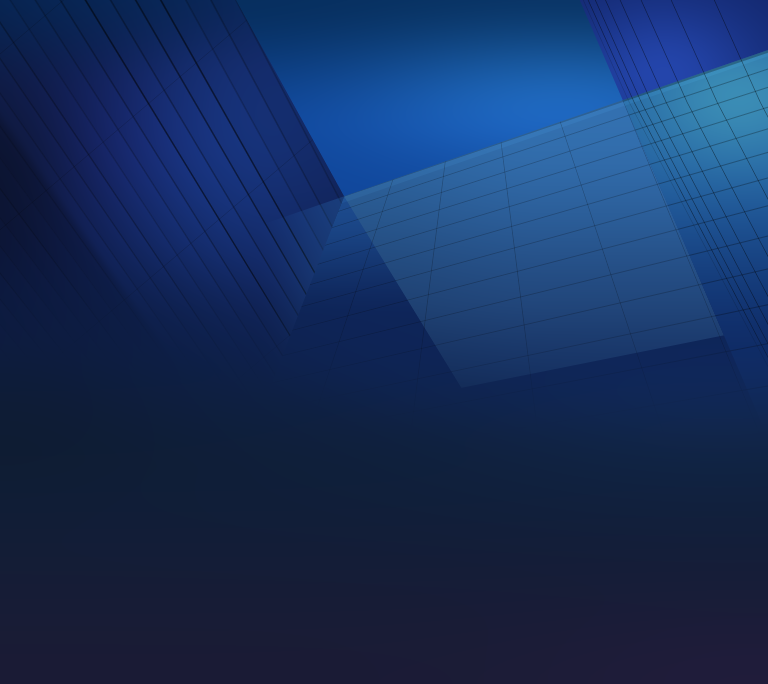
This background is drawn by a Shadertoy shader. Its source:

```glsl
// Glass towers seen from below against a blue evening sky, sinking into navy.
// Half-planes cut out the facades, perspective line families draw the seams,
// and smooth colour ramps add the glow, reflections and fade.

// Antialiased coverage: 1 where d is positive
float inside(float d) {
    return clamp(0.5 + d * iResolution.y, 0.0, 1.0);
}

// Thin line of half width w around d = 0
float seam(float d, float w) {
    return inside(w - abs(d));
}

// Distance to the nearest whole number
float toWhole(float t) {
    return abs(fract(t + 0.5) - 0.5);
}

// Soft round light
float glow(vec2 p, vec2 centre, vec2 size) {
    vec2 d = (p - centre) / size;
    return exp(-dot(d, d));
}

vec3 nightGradient(vec2 p) {
    vec3 c = mix(vec3(0.050, 0.125, 0.29), vec3(0.057, 0.118, 0.22), smoothstep(0.48, 0.69, p.y));
    c = mix(c, vec3(0.102, 0.107, 0.208), smoothstep(0.66, 1.0, p.y));
    c += vec3(0.012, 0.035, 0.075) * glow(p, vec2(1.05, 0.56), vec2(0.45, 0.16));
    c -= vec3(0.0, 0.015, 0.045) * glow(p, vec2(0.0, 0.54), vec2(0.25, 0.15));
    return c + vec3(0.022, 0.004, 0.02) * glow(p, vec2(1.1, 1.0), vec2(0.35, 0.12));
}

vec3 skyColour(vec2 p) {
    vec3 c = mix(vec3(0.025, 0.18, 0.37), vec3(0.06, 0.27, 0.60), smoothstep(0.0, 0.2, p.y));
    return c + vec3(0.065, 0.15, 0.18) * glow(p, vec2(0.82, 0.14), vec2(0.30, 0.11));
}

// Left tower: leaning mullions, faint cross joints and a darker far side
vec3 leftTower(vec2 p, float belowRoof) {
    vec3 c = vec3(0.058, 0.115, 0.30);
    c += vec3(0.03, 0.085, 0.18) * glow(p, vec2(0.33, 0.23), vec2(0.17, 0.22));
    c += vec3(0.02, 0.005, 0.05) * glow(p, vec2(0.15, 0.21), vec2(0.14, 0.12));
    c = mix(c, vec3(0.025, 0.15, 0.33), 0.85 * (1.0 - smoothstep(0.0, 0.15, p.y + 0.12 * p.x)));
    c = mix(c, vec3(0.055, 0.09, 0.21), 0.7 * glow(p, vec2(0.0, 0.25), vec2(0.11, 0.15)));

    float across = (p.x - 0.661 * p.y) / (1.0 - 0.41 * p.y);
    c *= mix(0.82, 1.0, smoothstep(-0.135, -0.11, across));
    float column = (across - 0.345) / 0.0367;
    float vary = fract(sin(floor(column + 0.5) * 12.99) * 437.6);
    float strength = mix(0.2, 0.55, vary) * mix(0.35, 1.0, smoothstep(-0.1, 0.12, across));
    c *= 0.97 + 0.06 * fract(column);
    c *= 1.0 - strength * seam(toWhole(column) * 0.029, 0.0011);
    float joint = (p.y + 0.85 * p.x - 0.079) / 0.257;
    c *= 1.0 - 0.2 * seam(toWhole(joint) * 0.2, 0.0004);

    // Pale reflection of the middle facade
    return c + vec3(0.03, 0.09, 0.11) * belowRoof * smoothstep(0.37, 0.51, p.x);
}

// Middle facade: shaded wall with one large lit panel
vec3 middleFacade(vec2 p, float rightEdge) {
    vec3 shade = mix(vec3(0.11, 0.29, 0.55), vec3(0.055, 0.145, 0.35), smoothstep(0.29, 0.47, p.y));
    vec3 lit = mix(vec3(0.20, 0.44, 0.69), vec3(0.12, 0.25, 0.45), smoothstep(0.16, 0.53, p.y));
    lit *= 0.92 + 0.08 * smoothstep(0.5, 0.8, p.x);
    float panel = inside(p.x - 0.503 - 0.6125 * (p.y - 0.287));
    panel *= inside(rightEdge) * inside(0.567 - 0.2 * (p.x - 0.6745) - p.y);
    vec3 c = mix(shade, lit, panel);

    // Mullions fan out from the roof line
    for (int i = 0; i < 6; i++) {
        float k = float(i);
        float top = 0.503 + 0.069 * k + 0.0025 * k * k;
        float drop = p.y - 0.287 + 0.345 * (top - 0.503);
        float d = p.x - top + 0.41 * cos(0.628 * k) * drop;
        c *= 1.0 - 0.24 * seam(d, 0.0005);
    }
    return c;
}

// Right tower: violet above the roof line, cyan reflection below
vec3 rightTower(vec2 p, float edge, float belowRoof) {
    vec3 upper = mix(vec3(0.07, 0.15, 0.42), vec3(0.14, 0.27, 0.67), glow(p, vec2(0.97, 0.11), vec2(0.15, 0.11)));
    vec3 lower = mix(vec3(0.13, 0.36, 0.62), vec3(0.06, 0.18, 0.42), smoothstep(0.22, 0.52, p.y));
    lower += vec3(0.10, 0.19, 0.09) * glow(p, vec2(1.08, 0.14), vec2(0.16, 0.11));
    vec3 c = mix(upper, lower, belowRoof);

    // Columns widen geometrically away from the corner
    float a = max(edge - 0.02 * p.y - 0.075 * max(p.y - 0.15, 0.0), 0.0);
    float column = log(1.0 + a / 0.0117) / 0.36;
    float line = seam(toWhole(column) * 0.33 * (a + 0.0117), 0.0005);
    return c * (1.0 - 0.45 * line * smoothstep(0.0, 0.012, a));
}

void mainImage(out vec4 fragColor, in vec2 fragCoord) {
    // Height is 1, y measured down from the top edge
    vec2 p = vec2(fragCoord.x, iResolution.y - fragCoord.y) / iResolution.y;

    // Signed distances to the main edges
    float roof = p.y - 0.287 + 0.345 * (p.x - 0.503);
    float rightEdge = p.x - 0.8475 - 0.43 * p.y;
    float leftEdge = min(0.345 + 0.551 * p.y - p.x, 0.503 - 0.386 * (p.y - 0.287) - p.x);
    float belowRoof = inside(roof);

    vec3 col = mix(skyColour(p), middleFacade(p, -rightEdge), belowRoof);
    col = mix(col, rightTower(p, rightEdge, belowRoof), inside(rightEdge));

    // Floor lines shared by both facades, wider apart lower down
    float level = (p.y + 0.467 * (p.x - 0.503)) / (1.0 + 0.443 * (p.x - 0.503)) - 0.287;
    float storey = log(1.0 + max(level, 0.0) / 0.22) / 0.084;
    float floorLine = seam(toWhole(storey) * 0.084 * (0.22 + level), 0.0005);
    col *= 1.0 - mix(0.24, 0.34, inside(rightEdge)) * floorLine * belowRoof;
    col += vec3(0.015, 0.03, 0.035) * belowRoof * inside(0.009 - roof);

    col = mix(col, leftTower(p, belowRoof), inside(leftEdge));

    // Everything sinks into the night, the left side first
    float fadeStart = mix(0.34, 0.43, smoothstep(0.2, 0.65, p.x));
    col = mix(col, nightGradient(p), smoothstep(fadeStart, fadeStart + 0.22, p.y));
    fragColor = vec4(col, 1.0);
}
```
